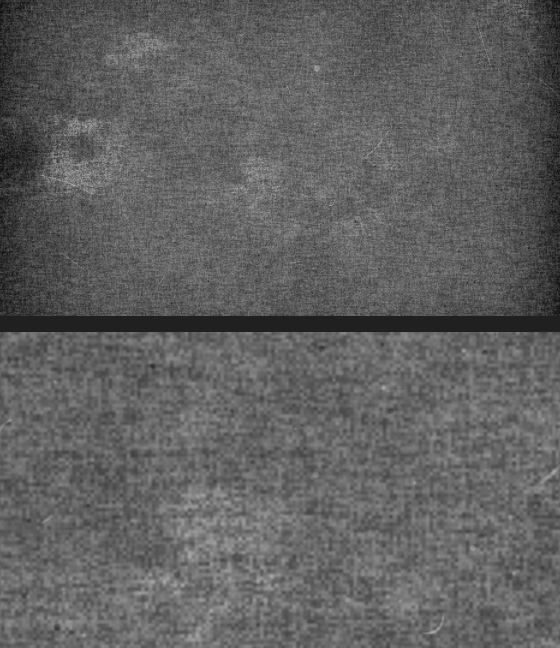
Top, the full canvas; bottom, a detail of the centre.
A Shadertoy shader for this texture:

```glsl
// Worn charcoal canvas cloth with dark edges, rubbed pale patches, hairs and flecks.

float hash(vec2 p) {
    vec3 q = fract(p.xyx * 0.1031);
    q += dot(q, q.yzx + 33.33);
    return fract((q.x + q.y) * q.z);
}

vec2 hash2(vec2 p) {
    return vec2(hash(p), hash(p + 71.7));
}

float valueNoise(vec2 p) {
    vec2 cell = floor(p), f = fract(p);
    f = f * f * (3.0 - 2.0 * f);
    float low = mix(hash(cell), hash(cell + vec2(1, 0)), f.x);
    float high = mix(hash(cell + vec2(0, 1)), hash(cell + vec2(1, 1)), f.x);
    return mix(low, high, f.y);
}

float cloudNoise(vec2 p, int octaves) {
    float sum = 0.0, weight = 0.5, total = 0.0;
    for (int i = 0; i < octaves; i++) {
        sum += weight * valueNoise(p);
        total += weight;
        p = mat2(0.8, 0.6, -0.6, 0.8) * p * 2.1 + 17.3;
        weight *= 0.58;
    }
    return sum / total;
}

// Soft elliptical mask.
float blot(vec2 p, vec2 centre, vec2 radius) {
    vec2 d = (p - centre) / radius;
    return exp(-dot(d, d));
}

// Cellular flecks: one round spot in some of the cells.
float flecks(vec2 p, float cellSize, float maxRadius, float share, float seed, float soft) {
    vec2 cell = floor(p / cellSize);
    float mask = 0.0;
    for (int y = -1; y <= 1; y++)
    for (int x = -1; x <= 1; x++) {
        vec2 id = cell + vec2(x, y);
        vec2 centre = (id + hash2(id + seed)) * cellSize;
        float radius = maxRadius * mix(0.4, 1.0, hash(id + seed + 5.0));
        float present = step(hash(id + seed + 9.0), share);
        float spot = 1.0 - smoothstep(radius - soft, radius + soft, length(p - centre));
        mask = max(mask, present * spot);
    }
    return mask;
}

// Bent hairline strokes scattered over the cloth.
float hairlines(vec2 p, float aspect, int count, vec2 lengths, float bend, float width, float seed) {
    float mask = 0.0;
    for (int i = 0; i < count; i++) {
        vec2 id = vec2(float(i) * 1.7, seed);
        vec2 d = p - hash2(id) * vec2(aspect, 1.0);
        float angle = (hash(id + 3.0) - 0.5) * 2.6;
        float halfLength = mix(lengths.x, lengths.y, hash(id + 7.0));
        float c = cos(angle), s = sin(angle);
        d = vec2(c * d.x + s * d.y, c * d.y - s * d.x);
        float t = d.x / halfLength;
        d.y -= bend * (hash(id + 11.0) - 0.5) * halfLength * t * t;
        float line = 1.0 - smoothstep(0.3 * width, width, abs(d.y));
        float ends = 1.0 - smoothstep(0.6, 1.0, abs(t));
        mask = max(mask, line * ends * mix(0.35, 1.0, hash(id + 13.0)));
    }
    return mask;
}

// Fine grain with short threads in both directions, centred on zero.
float weave(vec2 p) {
    vec2 wavy = p + 0.0012 * sin(p.yx * 23.0 + 2.0 * sin(p * 11.0));
    float grain = valueNoise(p * 263.0) - 0.5;
    float weft = valueNoise(wavy * vec2(38.0, 235.0) + 41.0) - 0.5;
    float warp = valueNoise(wavy * vec2(235.0, 45.0) + 83.0) - 0.5;
    return 0.16 * grain + 0.095 * weft + 0.075 * warp;
}

float edgeShade(vec2 uv, float ragged) {
    float left = 0.22 * exp(-uv.x / 0.10);
    float right = 0.23 * exp((uv.x - 1.0) / 0.07);
    float bottom = 0.05 * exp(-uv.y / 0.07);
    float top = 0.06 * exp((uv.y - 1.0) / 0.08);
    return (left + right + bottom + top) * mix(0.6, 1.4, ragged);
}

float wornAreas(vec2 p) {
    float worn = 1.4 * blot(p, vec2(0.22, 0.50), vec2(0.19, 0.14));
    worn += 1.2 * blot(p, vec2(0.13, 0.61), vec2(0.16, 0.025));
    worn += 0.9 * blot(p, vec2(0.44, 0.83), vec2(0.24, 0.13));
    worn += 1.1 * blot(p, vec2(0.78, 0.40), vec2(0.13, 0.15));
    worn += 0.7 * blot(p, vec2(1.00, 0.31), vec2(0.26, 0.07));
    worn += 0.6 * blot(p, vec2(1.32, 0.49), vec2(0.22, 0.13));
    return worn + 0.9 * blot(p, vec2(1.67, 0.96), vec2(0.13, 0.07));
}

void mainImage(out vec4 fragColor, in vec2 fragCoord) {
    vec2 uv = fragCoord / iResolution.xy;
    vec2 p = fragCoord / iResolution.y;
    float aspect = iResolution.x / iResolution.y;
    float cloud = cloudNoise(p * 5.0, 5);
    float scuff = cloudNoise(p * vec2(11.0, 15.0) + 30.0, 5);
    float threads = weave(p);

    // Cloth, stains and rubbed patches
    float tone = 0.392 + 0.12 * (cloud - 0.5) + threads;
    tone -= edgeShade(uv, cloud);
    tone -= 0.07 * blot(p, vec2(0.08, 0.52), vec2(0.08, 0.09));
    tone -= 0.035 * blot(p, vec2(1.20, 0.90), vec2(0.09, 0.13));
    tone += 0.11 * wornAreas(p) * smoothstep(0.36, 0.68, scuff) * (1.0 + 5.0 * threads);

    // Flecks, chips and hairs
    tone -= 0.12 * flecks(p, 0.055, 0.0035, 0.35, 3.0, 0.0015);
    tone += 0.13 * flecks(p, 0.070, 0.0032, 0.40, 47.0, 0.0015);
    tone += 0.16 * flecks(p + 0.006 * (scuff - 0.5), 0.30, 0.013, 0.16, 19.0, 0.002);
    tone += 0.15 * hairlines(p, aspect, 44, vec2(0.006, 0.020), 1.2, 0.0024, 5.0);
    tone += 0.13 * hairlines(p, aspect, 7, vec2(0.04, 0.12), 0.25, 0.0026, 29.0);
    fragColor = vec4(vec3(clamp(tone, 0.07, 0.75)), 1.0);
}
```
